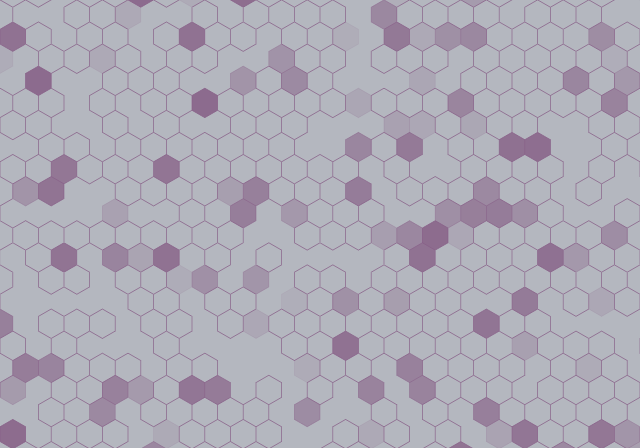
Give the GLSL for this pattern, as a Shadertoy shader.

```glsl
// A honeycomb of 25 pointy-top hexagons across and about 20 rows down on grey.
// Each cell is hashed to be tinted, outlined or absent; a 3x3 loop gathers
// nearby cells so that neighbours share their edges.

float hash(vec2 cell, float seed) {
    vec3 h = fract(vec3(cell.xyx + seed) * vec3(0.1031, 0.1030, 0.0973));
    h += dot(h, h.yzx + 33.33);
    return fract((h.x + h.y) * h.z);
}

// Signed distance to a pointy-top hexagon of unit width
float hexagon(vec2 p) {
    p = abs(p);
    return max(p.x, dot(p, vec2(0.5, 0.866))) - 0.5;
}

// Slow drift that gathers absent cells into loose gaps
float gapDrift(vec2 cell) {
    return 0.07 * (sin(cell.x * 0.9 + cell.y * 0.5)
                 + sin(cell.y * 1.1 - cell.x * 0.4));
}

void mainImage(out vec4 fragColor, in vec2 fragCoord) {
    const float rowStep = 0.866;
    float pixel = 25.0 / iResolution.x;

    // One unit per column, rows counted downward from the top
    vec2 p = vec2(fragCoord.x, iResolution.y - fragCoord.y) * pixel;
    p.y = (p.y - 0.57) * 1.004;

    float tint = 0.0;
    float line = 0.0;
    for (int j = -1; j <= 1; j++) {
        float row = floor(p.y / rowStep + 0.5) + float(j);
        float stagger = 0.5 * mod(row, 2.0);
        for (int i = -1; i <= 1; i++) {
            float column = floor(p.x - stagger + 0.5) + float(i);
            vec2 cell = vec2(column, row);
            float d = hexagon(p - vec2(column + stagger, row * rowStep));

            // Tinted cells fade line and fill alike; others are line or gap
            float filled = step(0.825, hash(cell, 17.0));
            float strength = mix(0.1, 1.0, hash(cell, 53.0));
            float outlined = step(0.36 + gapDrift(cell), hash(cell, 91.0));

            float inside = clamp(0.5 - d / pixel, 0.0, 1.0);
            float edge = clamp(0.5 + (0.014 - abs(d)) / pixel, 0.0, 1.0);
            tint += filled * strength * inside;
            line = max(line, edge * mix(outlined, strength, filled));
        }
    }

    // Grey ground, mauve fills, thin plum lines
    vec3 color = mix(vec3(0.706, 0.718, 0.749), vec3(0.55, 0.42, 0.555), min(tint, 1.0));
    color = mix(color, vec3(0.53, 0.37, 0.53), 0.9 * line);
    fragColor = vec4(color, 1.0);
}
```
